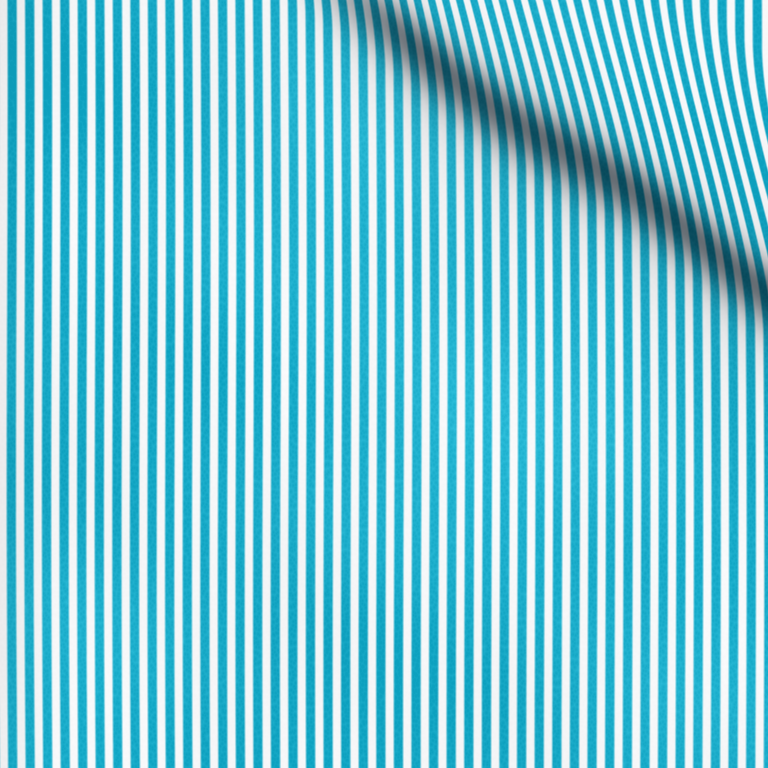
This pattern is drawn by a WebGL 1 fragment shader. Its source:

```glsl
precision highp float;

uniform vec2 u_resolution;

vec2 hash2(vec2 cell) {
  vec2 q = vec2(dot(cell, vec2(127.1, 311.7)), dot(cell, vec2(269.5, 183.3)));
  return fract(sin(q) * 43758.55);
}

// Distance to the nearest scattered point
float cellular(vec2 p) {
  vec2 cell = floor(p);
  vec2 local = fract(p);
  float nearest = 1.5;
  for (int j = -1; j <= 1; j++) {
    for (int i = -1; i <= 1; i++) {
      vec2 offset = vec2(float(i), float(j));
      nearest = min(nearest, length(offset + hash2(cell + offset) - local));
    }
  }
  return nearest;
}

// Broad, soft undulation of the cloth
float ripple(vec2 p) {
  return 0.5 * sin(7.0 * p.x + 4.0 * p.y + 1.0)
       + 0.3 * sin(13.0 * p.y - 6.0 * p.x)
       + 0.2 * sin(23.0 * p.y + 11.0 * p.x + 2.0);
}

// Signed distance to the diagonal fold, negative towards the upper right
float foldDistance(vec2 p) {
  float bend = 0.008 * sin(17.0 * p.x);
  return (1.0 - p.y - 0.68 * (p.x - 0.45) + bend) / 1.21;
}

// Coverage of the coloured stripes, from 0 to 1
float stripes(vec2 p, float fold) {
  float pull = 0.08 * (1.0 - smoothstep(-0.26, 0.05, fold));
  float sway = 0.0012 * sin(5.0 * p.y + 3.0 * p.x) + 0.002 * (p.y - 0.5);
  float u = (p.x + pull + sway) * 43.7 - 0.683;
  float fromCentre = abs(fract(u + 0.5) - 0.5);
  float soft = max(0.085, 43.7 / u_resolution.x);
  return 1.0 - smoothstep(0.262 - soft, 0.262 + soft, fromCentre);
}

// Dark valley of the fold with a wider, fainter penumbra
float foldShade(vec2 p, float fold) {
  float width = fold < 0.0 ? 0.032 : 0.038;
  float core = exp(-pow(abs(fold) / width, 2.0));
  float penumbra = exp(-pow(abs(fold - 0.02) / 0.085, 2.0));
  float onset = smoothstep(0.34, 0.56, p.x);
  return 1.0 - onset * (0.5 * core + 0.09 * penumbra);
}

void main() {
  vec2 p = gl_FragCoord.xy / u_resolution;
  float fold = foldDistance(p);

  // Dye is paler across the middle and mottled by the weave
  float weave = cellular(p * vec2(230.0, 190.0)) - 0.45;
  float pale = 0.55 + 0.3 * ripple(p) - 0.5 * length(p - vec2(0.52, 0.55));
  vec3 dye = mix(vec3(0.05, 0.63, 0.75), vec3(0.19, 0.75, 0.86),
                 clamp(pale + 0.45 * weave, 0.0, 1.0));
  vec3 cloth = vec3(0.965, 0.968, 0.972) + 0.012 * weave;
  vec3 color = mix(cloth, dye, stripes(p, fold));

  // Light falls off at the left edge and inside the fold
  float light = 1.0 + 0.012 * ripple(p.yx * 1.3);
  light -= 0.04 * (1.0 - smoothstep(0.0, 0.08, p.x));
  float shade = foldShade(p, fold);
  color *= light * mix(vec3(shade), vec3(1.0), vec3(0.0, 0.05, 0.09));

  gl_FragColor = vec4(clamp(color, 0.0, 1.0), 1.0);
}
```
